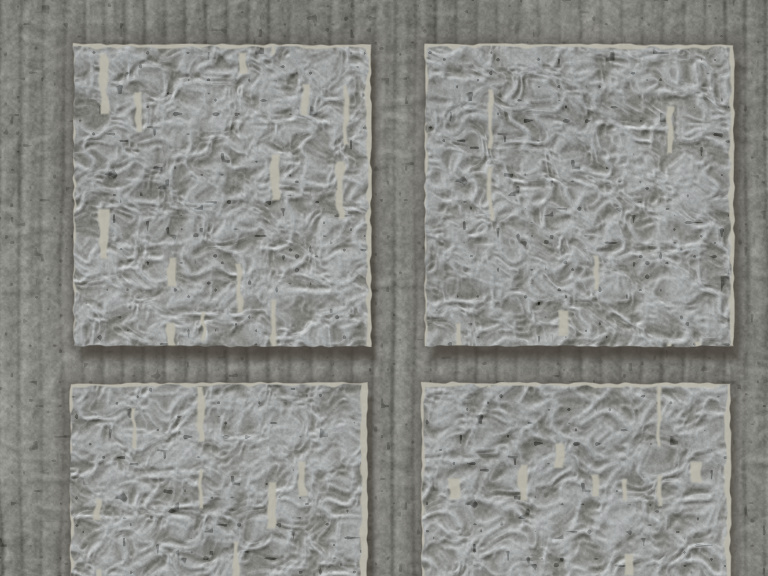
Write a Shadertoy shader that draws this texture.

```glsl
#define TILE_COUNT 2
#define TILE_PITCH vec2(0.620, 0.584)
#define FIRST_TILE vec2(0.380, 0.077)
#define TILE_HALF 0.258
#define RIB_WIDTH 0.036
#define FOLD_SCALE 34.0
#define SLIT_CELL vec2(0.060, 0.130)
#define SLIT_CHANCE 0.34
#define GRAIN 0.11

const vec3 PIT = vec3(0.49, 0.49, 0.47);
const vec3 CREST = vec3(0.63, 0.64, 0.64);
const vec3 CERAMIC = vec3(0.73, 0.72, 0.67);
const vec3 BED = vec3(0.505, 0.505, 0.485);
const vec3 SHADOW = vec3(0.25, 0.23, 0.20);

float hash(vec2 p) {
    vec3 q = fract(vec3(p.xyx) * 0.1031);
    q += dot(q, q.yzx + 33.33);
    return fract((q.x + q.y) * q.z);
}

float noise(vec2 p) {
    vec2 i = floor(p), f = fract(p);
    f = f * f * (3.0 - 2.0 * f);
    return mix(mix(hash(i), hash(i + vec2(1, 0)), f.x),
               mix(hash(i + vec2(0, 1)), hash(i + vec2(1, 1)), f.x), f.y);
}

float ridge(vec2 p) {
    return 1.0 - abs(2.0 * noise(p) - 1.0);
}

// Crinkled height of mortar pulled away from its bed
float folds(vec2 p) {
    vec2 w = p + 1.1 * vec2(noise(p * 0.8 + 7.0), noise(p * 0.8 + 31.0));
    return 0.55 * ridge(w) + 0.30 * ridge(w * 2.1 + 11.0) + 0.15 * noise(w * 5.0);
}

float boxDistance(vec2 p, vec2 halfSize) {
    vec2 d = abs(p) - halfSize;
    return length(max(d, 0.0)) + min(max(d.x, d.y), 0.0);
}

float grain(vec2 p) {
    return 0.6 * noise(p * 210.0) + 0.4 * noise(p * 420.0) - 0.5;
}

// Combed bed with vertical ribs, drag marks and small holes
vec3 beddingColor(vec2 p) {
    float x = p.x + 0.010 * (noise(p * vec2(9.0, 4.0)) - 0.5);
    float phase = 6.2832 * x / RIB_WIDTH;
    float strength = 0.4 + 0.6 * noise(p * vec2(12.0, 3.0) + 5.0);
    float groove = pow(0.5 + 0.5 * cos(phase), 8.0);
    float drag = noise(p * vec2(110.0, 7.0)) - 0.5;
    float lump = folds(p * 30.0) - folds(p * 30.0 + vec2(-0.15, 0.3));
    float tone = strength * (0.030 * sin(phase) - 0.11 * groove)
               + 0.06 * drag + 0.13 * lump + GRAIN * grain(p)
               + 0.07 * (noise(p * 5.0) - 0.4);
    float holes = smoothstep(0.86, 0.95, noise(p * 95.0 + 3.0));
    return BED + tone - 0.10 * holes;
}

// Narrow upright gaps that leave the ceramic bare; 1 = bare
float slitMask(vec2 p, float seed, float aa) {
    vec2 g = p / SLIT_CELL;
    g.y += hash(vec2(floor(g.x), seed));
    vec2 id = floor(g) + seed * 17.0;
    vec2 local = (fract(g) - 0.5) * SLIT_CELL;
    float wobble = noise(p * 60.0 + seed) - 0.5;
    local.x += 0.007 * wobble + 0.012 * (hash(id + 4.0) - 0.5);
    vec2 size = vec2(0.002 + 0.005 * hash(id + 2.0), 0.015 + 0.040 * hash(id + 3.0));
    size.x *= 0.6 + 0.8 * noise(p * 45.0);
    float present = step(hash(id), SLIT_CHANCE);
    return present * (1.0 - smoothstep(-aa, 0.002 + aa, boxDistance(local, size)));
}

// Mortar coat over a ceramic square, bare along its right and top rims
vec3 tileColor(vec2 p, vec2 halfSize, float seed, float aa) {
    float scale = FOLD_SCALE * (0.85 + 0.35 * hash(vec2(seed, 8.0)));
    float lean = 0.8 * (hash(vec2(seed, 3.0)) - 0.5);
    vec2 q = vec2(p.x + lean * p.y, p.y) * scale * vec2(0.85, 1.0) + seed * 23.0;
    float h = folds(q);
    float slope = h - folds(q + vec2(-0.10, 0.22));
    vec3 mortar = mix(PIT, CREST, smoothstep(0.25, 0.85, h));
    mortar += 0.30 * slope + GRAIN * grain(p + seed);
    mortar += 0.05 * (noise(p * 7.0 + seed) - 0.5);
    mortar -= 0.18 * smoothstep(0.89, 0.95, noise(p * 85.0 + seed));

    float ragged = 0.008 * (noise(p * 55.0 + seed) - 0.5);
    float rightRim = 0.006 + 0.010 * hash(vec2(seed, 5.0));
    float inset = min(halfSize.x - p.x - rightRim, halfSize.y - p.y - 0.005);
    inset = min(inset, halfSize.x + p.x + 0.002 - 0.006 * noise(vec2(p.y * 9.0, seed)));
    float bare = 1.0 - smoothstep(-aa, aa + 0.001, inset + ragged);
    bare = max(bare, slitMask(p, seed, aa));
    vec3 ceramic = CERAMIC + 0.03 * grain(p);
    return mix(mortar, ceramic, bare * 0.92);
}

void mainImage(out vec4 fragColor, in vec2 fragCoord) {
    vec2 p = fragCoord / iResolution.y;
    float aa = 1.0 / iResolution.y;
    vec3 color = beddingColor(p);

    for (int row = 0; row < TILE_COUNT; row++)
    for (int col = 0; col < TILE_COUNT; col++) {
        vec2 cell = vec2(col, row);
        float seed = 1.0 + cell.x + 2.0 * cell.y;
        vec2 local = p - FIRST_TILE - cell * TILE_PITCH - vec2(0.006 * cell.y, 0.0);
        local.y += 0.012 * (hash(vec2(seed, 1.0)) - 0.5) * local.x;
        vec2 halfSize = vec2(TILE_HALF + 0.010 * cell.x, TILE_HALF + 0.004 * cell.y);

        // Shadow thrown below and a soft dark seam around the tile
        float shadowEdge = boxDistance(local - vec2(0.010, -0.024), halfSize);
        float edge = boxDistance(local, halfSize);
        float shade = 0.75 * (1.0 - smoothstep(-0.016, 0.016, shadowEdge));
        shade = max(shade, 0.45 * exp(-max(edge, 0.0) * 75.0));
        color = mix(color, SHADOW, shade);

        float chipped = edge + 0.004 * (noise(local * 70.0 + seed) - 0.5);
        float cover = 1.0 - smoothstep(-aa, aa, chipped);
        color = mix(color, tileColor(local, halfSize, seed, aa), cover);
    }
    fragColor = vec4(clamp(color, 0.0, 1.0), 1.0);
}
```
